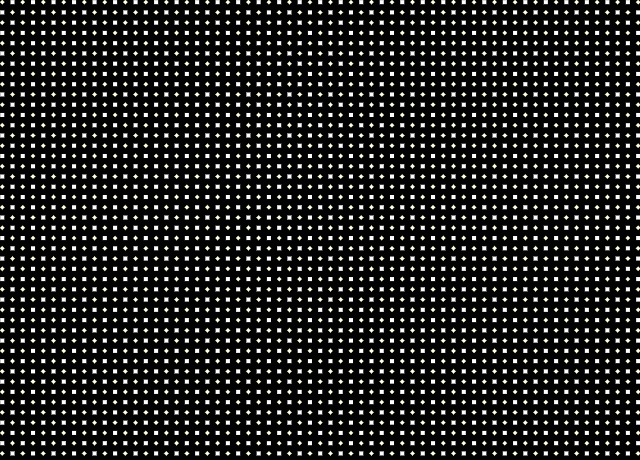
Reproduce this pattern procedurally as a WebGL 1 fragment shader.

```glsl
precision highp float;

// Fine grid of dots on near-black: small white squares and cream diamonds
// alternate like a checkerboard. The plane is folded into unit cells, and
// each cell draws one shape from its distance function.

uniform vec2 u_resolution;

float squareDistance(vec2 p, float halfSide) {
    vec2 d = abs(p) - halfSide;
    return max(d.x, d.y);
}

float diamondDistance(vec2 p, float halfDiagonal) {
    return (abs(p.x) + abs(p.y) - halfDiagonal) * 0.7071;
}

// Coverage of a shape, blended over one pixel at its edge
float coverage(float distance, float pixel) {
    return clamp(0.5 - distance / pixel, 0.0, 1.0);
}

void main() {
    // Grid units: 62.4 cells across the canvas width
    float pixel = 62.4 / u_resolution.x;
    vec2 grid = gl_FragCoord.xy * pixel - vec2(0.22, 0.64);
    vec2 cell = floor(grid + 0.5);
    vec2 local = grid - cell;

    // Diamonds where column plus row is even, squares elsewhere
    float isDiamond = 1.0 - mod(cell.x + cell.y, 2.0);
    float shape = mix(squareDistance(local, 0.197),
                      diamondDistance(local, 0.232), isDiamond);
    vec3 ink = mix(vec3(1.0), vec3(1.0, 1.0, 0.895), isDiamond);

    vec3 color = mix(vec3(0.006), ink, coverage(shape, pixel));
    gl_FragColor = vec4(color, 1.0);
}
```
